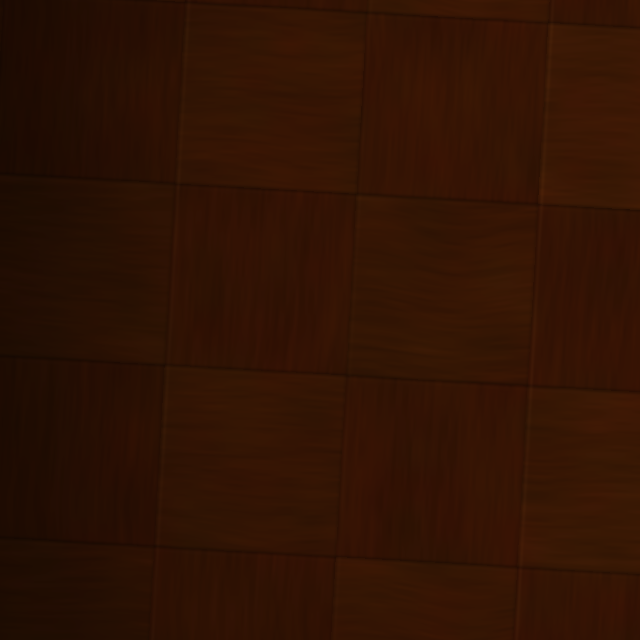
Write a three.js fragment shader that draws this texture.

```glsl
// Dim parquet floor: slightly rotated square tiles whose wood grain alternates
// between upright and level. Stretched value noise makes the grain, thin dark
// and light lines make the seams, and a soft falloff darkens the left side.
varying vec2 vUv;

const float TILE_SIZE = 0.284;
const float TILT = 0.057;
const vec2 GRID_CORNER = vec2(0.557, 0.697);

const vec3 UPRIGHT_WOOD = vec3(0.180, 0.066, 0.013);
const vec3 LEVEL_WOOD = vec3(0.196, 0.079, 0.015);
const vec3 SEAM_GLINT = vec3(0.027, 0.019, 0.009);
const vec3 OLIVE_SHIFT = vec3(-0.005, 0.004, 0.0);

const float TILE_VARIATION = 0.06;
const float GRAIN_CONTRAST = 0.10;
const float FLECK_CONTRAST = 0.11;
const float BLOTCH_CONTRAST = 0.14;

// Seam sizes are fractions of a tile.
const float SEAM_WIDTH = 0.011;
const float GLINT_WIDTH = 0.010;
const float GLINT_OFFSET = 0.020;
const vec2 SEAM_DARKNESS = vec2(0.11, 0.22);

float hash(vec2 p) {
  return fract(sin(dot(p, vec2(127.1, 311.7))) * 43758.5453);
}

float noise(vec2 p) {
  vec2 i = floor(p);
  vec2 f = fract(p);
  f = f * f * (3.0 - 2.0 * f);
  float low = mix(hash(i), hash(i + vec2(1.0, 0.0)), f.x);
  float high = mix(hash(i + vec2(0.0, 1.0)), hash(i + vec2(1.0)), f.x);
  return mix(low, high, f.y);
}

// Soft line of the given half width, centred on zero.
float line(float distance, float width) {
  return exp(-distance * distance / (width * width));
}

// Brightness of the wood; p.x runs across the fibres, p.y along them.
float woodGrain(vec2 p, vec2 seed, float bendAmount) {
  vec2 offset = 40.0 * vec2(hash(seed), hash(seed + 7.3));
  float across = p.x + bendAmount * noise(p * vec2(1.2, 2.0) + offset);
  float bands = noise(vec2(across * 28.0, p.y * 2.5) + offset);
  float flecks = noise(vec2(across * 58.0, p.y * 7.0) + offset.yx);
  float blotches = noise(p * vec2(4.0, 2.5) + offset);
  return 1.0 + GRAIN_CONTRAST * (bands - 0.5)
             + FLECK_CONTRAST * (flecks - 0.5)
             + BLOTCH_CONTRAST * (blotches - 0.5);
}

// Light falls off to the left and a little towards the bottom.
float roomLight(vec2 uv) {
  float side = mix(0.58, 0.98, smoothstep(-0.08, 0.40, uv.x));
  float floorEdge = mix(0.92, 1.0, smoothstep(-0.05, 0.18, uv.y));
  return (side + 0.18 * uv.x) * floorEdge;
}

void main() {
  // Rotated tile grid
  vec2 p = vUv - GRID_CORNER;
  float c = cos(TILT);
  float s = sin(TILT);
  vec2 grid = vec2(c * p.x - s * p.y, s * p.x + c * p.y) / TILE_SIZE;
  vec2 tile = floor(grid);
  vec2 local = grid - tile;

  // Wood, with the grain direction swapped on every other tile
  float isLevel = mod(tile.x + tile.y, 2.0);
  vec2 fibre = mix(local, local.yx, isLevel);
  vec3 color = mix(UPRIGHT_WOOD, LEVEL_WOOD, isLevel);
  color += OLIVE_SHIFT * (2.0 * noise(grid * 5.0 + 60.0) - 1.0);
  color *= woodGrain(fibre, tile, mix(0.04, 0.10, isLevel));
  color *= 1.0 + TILE_VARIATION * (hash(tile + 3.1) - 0.5);

  // Seams: dark grooves with a glint on the right and lower sides
  vec2 nearest = floor(grid + 0.5);
  vec2 edge = grid - nearest;
  color *= 1.0 - SEAM_DARKNESS.x * line(edge.x, SEAM_WIDTH);
  color *= 1.0 - SEAM_DARKNESS.y * line(edge.y, SEAM_WIDTH);
  float uprightGlint = mix(0.4, 1.0, mod(nearest.x, 2.0));
  float wear = 0.6 + 0.4 * noise(grid * 6.0 + 20.0);
  color += SEAM_GLINT * wear * uprightGlint * line(edge.x - GLINT_OFFSET, GLINT_WIDTH);
  color += SEAM_GLINT * wear * 0.25 * line(edge.y + GLINT_OFFSET, GLINT_WIDTH);

  gl_FragColor = vec4(color * roomLight(vUv), 1.0);
}
```
